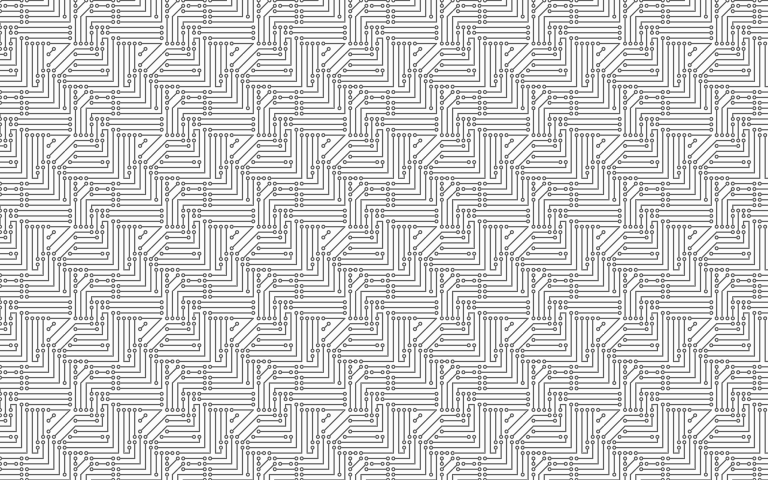
This pattern is drawn by a WebGL 2 fragment shader. Its source:

```glsl
#version 300 es
precision highp float;
// Seamless circuit-board tile: thin dark traces with ring pads on white.
// Each node of a wrapped 17 x 17 grid takes a heading from a cellular region;
// nodes link along their headings, and every loose trace end gets a pad.
uniform vec2 u_resolution;
out vec4 fragColor;

const float TILE_NODES = 17.0;
const float TILE_REGIONS = 4.0;
const vec2 HEADINGS[5] = vec2[5](vec2(1, 0), vec2(0, 1), vec2(-1, 0), vec2(0, -1), vec2(1, 1));

vec3 hash3(vec2 p) {
    vec3 k = vec3(dot(p, vec2(12.7, 31.1)), dot(p, vec2(26.9, 18.3)), dot(p, vec2(41.9, 37.1)));
    return fract(sin(k + 4.3) * 4375.85);
}

// Pairs of regions alternate between level and upright traces; a few run
// diagonally, on every other node so that they keep the same spacing.
vec2 regionHeading(vec2 region, float pick, vec2 node) {
    if (mod(region.x + 4.0 * region.y, 7.0) == 3.0) {
        return mod(node.x + node.y, 2.0) < 0.5 ? HEADINGS[4] : vec2(0.0);
    }
    int axis = int(mod(floor(0.5 * (region.x + region.y)), 2.0));
    return HEADINGS[axis + (pick < 0.6 ? 0 : 2)];
}

// Heading of the nearest region seed; the Manhattan metric gives mitred bends.
vec2 heading(vec2 node) {
    vec2 wrapped = mod(node, TILE_NODES);
    vec2 q = wrapped * TILE_REGIONS / TILE_NODES;
    float nearest = 9.0;
    vec3 best = vec3(0.0);
    for (int y = -1; y <= 1; y++) {
        for (int x = -1; x <= 1; x++) {
            vec2 cell = floor(q) + vec2(x, y);
            vec2 region = mod(cell, TILE_REGIONS);
            vec3 seed = hash3(region);
            vec2 gap = abs(cell + seed.xy - q);
            if (gap.x + gap.y < nearest) {
                nearest = gap.x + gap.y;
                best = vec3(region, seed.z);
            }
        }
    }
    return regionHeading(best.xy, best.z, wrapped);
}

// Heading of the one trace allowed to enter a node, or zero if none does.
vec2 arrival(vec2 node) {
    vec2 own = heading(node);
    for (int i = 0; i < 5; i++) {
        vec2 d = HEADINGS[i];
        if (own != -d && heading(node - d) == d) return d;
    }
    return vec2(0.0);
}

float segmentDistance(vec2 p, vec2 a, vec2 b) {
    vec2 ab = b - a;
    return length(p - a - ab * clamp(dot(p - a, ab) / dot(ab, ab), 0.0, 1.0));
}

// Integral of a tent filter two pixels wide
float tentIntegral(float x) {
    x = clamp(x, -1.0, 1.0);
    return 0.5 + x - 0.5 * x * abs(x);
}

// Filtered stroke, also when it is thinner than a pixel
float strokeCoverage(float d, float halfWidth, float pixel) {
    return tentIntegral((d + halfWidth) / pixel) - tentIntegral((d - halfWidth) / pixel);
}

void main() {
    // 5.24 tiles fit the canvas height
    float nodesHigh = 5.24 * TILE_NODES;
    float pixel = nodesHigh / u_resolution.y;
    vec2 p = gl_FragCoord.xy * pixel;

    // Traces that end at a corner of this grid cell
    float traceDist = 9.0;
    for (int i = 0; i < 4; i++) {
        vec2 node = floor(p) + vec2(i % 2, i / 2);
        vec2 d = arrival(node);
        if (d != vec2(0.0)) traceDist = min(traceDist, segmentDistance(p, node - d, node));
    }

    // Ring pad where the nearest node has just one link
    vec2 node = floor(p + 0.5);
    vec2 ahead = heading(node);
    bool linkedIn = arrival(node) != vec2(0.0);
    bool linkedOut = ahead != vec2(0.0) && arrival(node + ahead) == ahead;
    float padDist = 9.0;
    if (linkedIn != linkedOut) {
        float r = length(p - node);
        padDist = abs(r - 0.26);
        traceDist = max(traceDist, 0.26 - r);
    }

    float ink = strokeCoverage(min(traceDist, padDist), 0.071, pixel);
    fragColor = vec4(mix(vec3(0.99), vec3(0.0), ink), 1.0);
}
```
